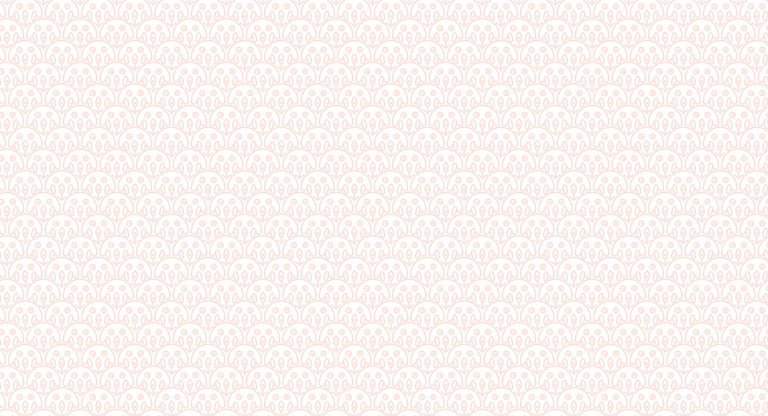
Write a WebGL 2 fragment shader that draws this pattern.

```glsl
#version 300 es
precision highp float;
// Pale blush lattice of overlapping scallops filled with curls, loops and buds.

#define COLUMNS 21.0
#define CELL vec2(1.0, 1.187)
#define PHASE vec2(0.69, 0.32)
#define LINE_WIDTH 0.038
#define ARCH_RADIUS 0.455
#define EDGE_SOFTNESS 0.85
#define PAPER vec3(1.0, 0.999, 0.996)
#define INK vec3(0.977, 0.868, 0.846)

uniform vec2 u_resolution;
out vec4 fragColor;

float segment(vec2 p, vec2 a, vec2 b) {
    vec2 ab = b - a;
    return length(p - a - ab * clamp(dot(p - a, ab) / dot(ab, ab), 0.0, 1.0));
}

float ring(vec2 p, float radius) {
    return abs(length(p) - radius);
}

// Upper half circle with round ends.
float halfRing(vec2 p, float radius) {
    return p.y > 0.0 ? ring(p, radius) : length(vec2(abs(p.x) - radius, p.y));
}

// Outline of an ellipse, first-order distance.
float loopLine(vec2 p, vec2 radii) {
    p += 1e-4;
    float f = length(p / radii);
    return abs(f * (f - 1.0) / length(p / (radii * radii)));
}

// Outline of a bud pointed at both ends.
float budLine(vec2 p, float halfWidth, float halfHeight) {
    float radius = (halfHeight * halfHeight + halfWidth * halfWidth) / (2.0 * halfWidth);
    vec2 q = abs(p);
    float side = abs(length(vec2(q.x + radius - halfWidth, q.y)) - radius);
    return q.y < halfHeight ? side : length(q - vec2(0.0, halfHeight));
}

mat2 rotation(float angle) {
    float c = cos(angle), s = sin(angle);
    return mat2(c, -s, s, c);
}

// Distance to the centre lines of one scallop, origin at the arch centre.
float scallop(vec2 p) {
    vec2 m = vec2(abs(p.x), p.y);
    float d = halfRing(p, ARCH_RADIUS);

    // Arch ends turn inward as hooks
    float hookRadius = 0.068;
    vec2 hook = m - vec2(ARCH_RADIUS - hookRadius, -0.03);
    d = min(d, segment(m, vec2(ARCH_RADIUS, 0.0), vec2(ARCH_RADIUS, -0.03)));
    d = min(d, halfRing(vec2(hook.x, -hook.y), hookRadius));

    // Side loops rising from the hooks
    vec2 side = rotation(-0.2) * (m - vec2(0.235, -0.06));
    d = min(d, loopLine(side, vec2(0.052, 0.125)));

    // Two rosettes: a closed one, and one that opens into a curl
    vec2 closed = p - vec2(0.155, 0.2);
    vec2 opened = p - vec2(-0.155, 0.195);
    d = min(d, min(ring(closed, 0.067), length(closed) - 0.01));
    d = min(d, halfRing(rotation(0.7) * opened, 0.069));
    d = min(d, halfRing(rotation(-1.9) * opened, 0.069));
    d = min(d, segment(opened, vec2(0.0), vec2(0.055, -0.025)));

    // Central bud with its seed and stem
    vec2 bud = p - vec2(0.0, -0.05);
    d = min(d, budLine(bud, 0.066, 0.14));
    d = min(d, length(bud + vec2(0.0, 0.025)) - 0.014);
    d = min(d, segment(p, vec2(0.0, -0.19), vec2(0.0, -0.36)));

    // Leaves flaring from the stem
    d = min(d, segment(m, vec2(0.0, -0.34), vec2(0.12, -0.26)));
    return d;
}

void main() {
    vec2 p = gl_FragCoord.xy / u_resolution.x * COLUMNS - PHASE;
    float pixel = EDGE_SOFTNESS * COLUMNS / u_resolution.x;

    // Two interleaved grids make the half-drop layout
    float d = 1.0;
    for (int i = 0; i < 2; i++) {
        vec2 cell = (fract(p / CELL + 0.5 * float(i) + 0.5) - 0.5) * CELL;
        d = min(d, scallop(cell));
    }

    float ink = 1.0 - smoothstep(-pixel, pixel, d - 0.5 * LINE_WIDTH);
    fragColor = vec4(mix(PAPER, INK, ink), 1.0);
}
```
